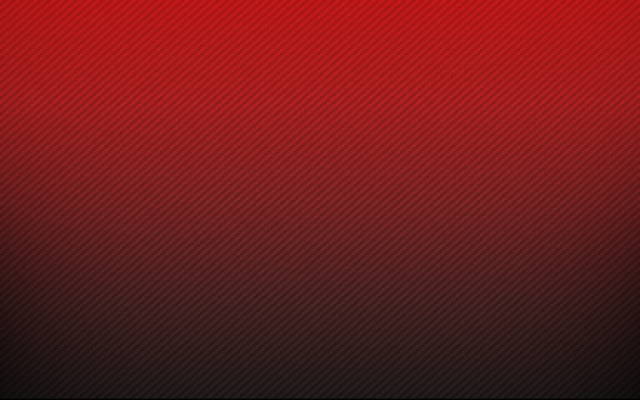
Reproduce this background procedurally as a WebGL 2 fragment shader.

```glsl
#version 300 es
precision highp float;

uniform vec2 u_resolution;
out vec4 outColor;

// Vertical gradient, evenly spaced from bottom to top
const vec3 GRADIENT[5] = vec3[5](
    vec3(0.115, 0.095, 0.095),
    vec3(0.270, 0.130, 0.130),
    vec3(0.470, 0.134, 0.134),
    vec3(0.640, 0.118, 0.118),
    vec3(0.720, 0.090, 0.090));

// Twill weave: cells per canvas height, and relief strengths
const vec2 WEAVE_CELLS = vec2(180.0, 204.0);
const float TWILL_REPEAT = 4.0;
const float STRIPE_CONTRAST = 0.115;
const float THREAD_CONTRAST = 0.08;
const float GRAIN = 0.08;

// Shading toward the borders
const float SIDE_SHADE_TOP = 0.06;
const float SIDE_SHADE_BOTTOM = 0.48;
const float SIDE_FALLOFF = 4.0;
const float BOTTOM_EDGE = 0.006;
const int SAMPLES = 4;

float hash(vec2 p) {
    vec3 q = fract(p.xyx * 0.1031);
    q += dot(q, q.yzx + 33.33);
    return fract((q.x + q.y) * q.z);
}

vec3 verticalGradient(float height) {
    vec3 color = GRADIENT[0];
    for (int i = 1; i < 5; i++) {
        color = mix(color, GRADIENT[i], clamp(height * 4.0 - float(i - 1), 0.0, 1.0));
    }
    return color;
}

// Signed relief of diagonal bundles stepping up to the right
float weave(vec2 p) {
    vec2 grid = p * WEAVE_CELLS;
    vec2 cell = floor(grid);
    vec2 local = fract(grid) - 0.5;
    float phase = mod(cell.x - cell.y, TWILL_REPEAT);
    float raised = phase < 0.5 * TWILL_REPEAT ? 1.0 : -1.0;
    float across = raised > 0.0 ? local.x : local.y;
    float thread = 0.667 - 8.0 * across * across;
    float grain = hash(cell) - 0.5;
    return STRIPE_CONTRAST * raised + THREAD_CONTRAST * thread + GRAIN * grain;
}

// Average the relief over the pixel footprint
float smoothWeave(vec2 pixel) {
    float total = 0.0;
    for (int y = 0; y < SAMPLES; y++) {
        for (int x = 0; x < SAMPLES; x++) {
            vec2 offset = (vec2(x, y) + 0.5) / float(SAMPLES) - 0.5;
            total += weave((pixel + offset) / u_resolution.y);
        }
    }
    return total / float(SAMPLES * SAMPLES);
}

float borderShade(vec2 uv) {
    float side = pow(abs(uv.x * 2.0 - 1.0), SIDE_FALLOFF);
    float strength = mix(SIDE_SHADE_BOTTOM, SIDE_SHADE_TOP, smoothstep(0.0, 0.8, uv.y));
    return (1.0 - strength * side) * smoothstep(0.0, BOTTOM_EDGE, uv.y);
}

void main() {
    vec2 uv = gl_FragCoord.xy / u_resolution;
    vec3 color = verticalGradient(uv.y) * borderShade(uv);

    // The weave fades slightly where the red is brightest
    float relief = smoothWeave(gl_FragCoord.xy) * mix(1.4, 0.6, uv.y);
    outColor = vec4(clamp(color * (1.0 + relief), 0.0, 1.0), 1.0);
}
```
